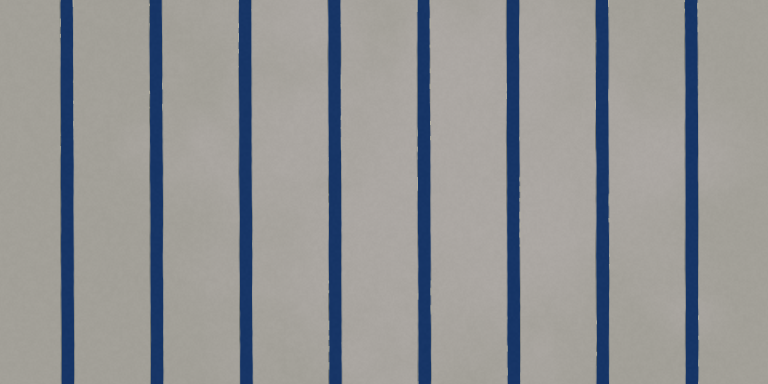
Give the GLSL for this pattern, as a Shadertoy shader.

```glsl
// Eight narrow blue upright stripes on a warm grey painted board with worn edges.

// Lengths are in canvas heights.
const float STRIPE_SPACING = 0.2323;
const float FIRST_STRIPE = 0.1753;
const float STRIPE_HALF_WIDTH = 0.0161;
const float LEAN_LEFT = 0.0042;
const float LEAN_RIGHT = 0.0020;
const float EDGE_WOBBLE = 0.0012;
const float SEAM_WIDTH = 0.0024;
const float GRAIN_SCALE = 240.0;
const float GRAIN_AMOUNT = 0.022;

const vec3 GREY_LIGHT = vec3(0.672, 0.655, 0.638);
const vec3 GREY_WARM = vec3(0.636, 0.626, 0.596);
const vec3 BLUE = vec3(0.088, 0.208, 0.402);
const vec3 SEAM_DARK = vec3(0.36, 0.38, 0.36);
const vec3 CHIP_PALE = vec3(0.76, 0.74, 0.66);

float hash(vec2 p) {
    vec3 q = fract(vec3(p.xyx) * 0.1031);
    q += dot(q, q.yzx + 33.33);
    return fract((q.x + q.y) * q.z);
}

float valueNoise(vec2 p) {
    vec2 cell = floor(p);
    vec2 f = fract(p);
    f = f * f * (3.0 - 2.0 * f);
    float low = mix(hash(cell), hash(cell + vec2(1.0, 0.0)), f.x);
    float high = mix(hash(cell + vec2(0.0, 1.0)), hash(cell + 1.0), f.x);
    return mix(low, high, f.y);
}

float fbm(vec2 p) {
    float sum = 0.0;
    float weight = 0.5;
    for (int i = 0; i < 4; i++) {
        sum += weight * valueNoise(p);
        p = p * 2.1 + 17.3;
        weight *= 0.5;
    }
    return sum / 0.9375;
}

// Coverage of the inside of a signed distance, one pixel soft.
float fill(float dist, float pixel) {
    return clamp(0.5 - dist / pixel, 0.0, 1.0);
}

// Board: warmer towards the borders, with soft mottling and fine grain.
vec3 boardColor(vec2 p, vec2 uv) {
    vec2 fromCenter = (uv - vec2(0.57, 0.52)) * vec2(1.7, 1.1);
    float warmth = dot(fromCenter, fromCenter) + 0.7 * (fbm(p * 5.0) - 0.5);
    vec3 color = mix(GREY_LIGHT, GREY_WARM, smoothstep(0.0, 0.6, warmth));
    float grain = 0.6 * valueNoise(p * GRAIN_SCALE) + 0.4 * valueNoise(p * GRAIN_SCALE * 0.4);
    return color + GRAIN_AMOUNT * (grain - 0.5);
}

void mainImage(out vec4 fragColor, in vec2 fragCoord) {
    float pixel = 1.0 / iResolution.y;
    vec2 p = fragCoord * pixel;
    vec2 uv = fragCoord / iResolution.xy;

    // Nearest stripe after undoing the slight lean.
    float x = p.x + mix(LEAN_LEFT, LEAN_RIGHT, uv.x) * (p.y - 0.5);
    float id = round((x - FIRST_STRIPE) / STRIPE_SPACING);
    float offset = x - FIRST_STRIPE - id * STRIPE_SPACING;
    float side = offset < 0.0 ? 0.0 : 1.0;
    float edgeId = id * 2.0 + side + 5.0;

    // Each edge wanders a little, on its own seed.
    float wobble = valueNoise(vec2(p.y * 9.0, edgeId * 7.0))
                 + 0.5 * valueNoise(vec2(p.y * 60.0, edgeId * 13.0)) - 0.75;
    float dist = abs(offset) - STRIPE_HALF_WIDTH + EDGE_WOBBLE * wobble;

    vec3 color = boardColor(p, uv);

    // Thin shaded seam outside the paint, stronger on the left edge.
    float seam = fill(abs(dist - 0.5 * SEAM_WIDTH) - 0.5 * SEAM_WIDTH, pixel);
    float patches = smoothstep(0.25, 0.7, valueNoise(vec2(p.y * 14.0, edgeId * 3.0)));
    color = mix(color, SEAM_DARK, seam * mix(0.75, 0.4, side) * (0.4 + 0.6 * patches));

    // Blue paint, almost flat.
    vec3 paint = BLUE + 0.012 * (valueNoise(p * GRAIN_SCALE * 0.7) - 0.5);
    color = mix(color, paint, fill(dist, pixel));

    // Sparse pale chips along the edges.
    float worn = smoothstep(0.62, 0.8, valueNoise(vec2(p.y * 8.0, edgeId * 5.0)));
    float chip = smoothstep(0.55, 0.75, valueNoise(vec2(p.y * 75.0, edgeId * 11.0)));
    float chipLine = fill(abs(dist - 0.001) - 0.0013, pixel);
    color = mix(color, CHIP_PALE, 0.75 * worn * chip * chipLine);

    fragColor = vec4(color, 1.0);
}
```
